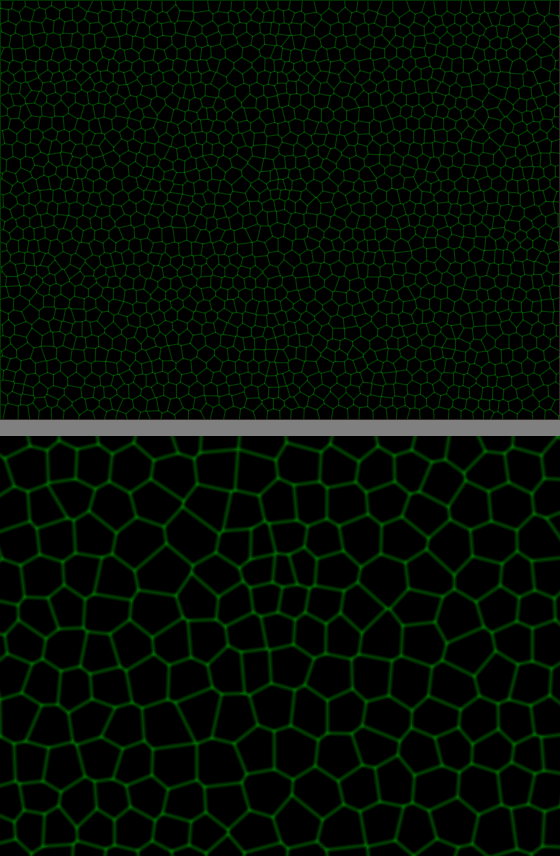
Top: the whole. Bottom: its middle third, enlarged.
Give the GLSL for this pattern, as a Shadertoy shader.

```glsl
const float ROWS = 35.0;
const float COLUMN_STEP = 1.06;  // column spacing, in row heights

vec2 hash22(vec2 p) {
    vec3 q = fract(vec3(p.xyx) * vec3(0.1031, 0.1030, 0.0973));
    q += dot(q, q.yzx + 33.33);
    return fract((q.xx + q.yz) * q.zy);
}

vec2 smoothNoise(vec2 p) {
    vec2 i = floor(p), f = smoothstep(0.0, 1.0, fract(p));
    return mix(mix(hash22(i), hash22(i + vec2(1, 0)), f.x),
               mix(hash22(i + vec2(0, 1)), hash22(i + vec2(1, 1)), f.x), f.y);
}

// Jittered site of a lattice whose odd rows are shifted by half a column;
// a slow drift makes some regions denser than others
vec2 cellSite(vec2 cell) {
    vec2 jitter = (hash22(cell + 71.0) - 0.5) * vec2(0.46, 0.42);
    vec2 drift = (smoothNoise(cell / 3.3 + 140.0) - 0.5) * vec2(0.9, 0.7);
    float shift = 0.5 * mod(cell.y, 2.0);
    return (cell + 0.5 + vec2(shift, 0.0) + jitter + drift) * vec2(COLUMN_STEP, 1.0);
}

// Only rows inside the canvas hold cells, so the outer ones run to the border
bool isInside(vec2 cell) {
    return cell.y >= 0.0 && cell.y < ROWS;
}

// Distances to the two closest walls of the Voronoi cell around p
vec2 wallDistances(vec2 p) {
    vec2 base = floor(p / vec2(COLUMN_STEP, 1.0));
    vec2 nearest = vec2(0.0);
    float nearestDist = 1e4;
    for (int j = -2; j <= 2; j++)
    for (int i = -3; i <= 2; i++) {
        vec2 cell = base + vec2(i, j);
        if (!isInside(cell)) continue;
        vec2 site = cellSite(cell);
        float dist = distance(site, p);
        if (dist < nearestDist) {
            nearestDist = dist;
            nearest = site;
        }
    }

    vec2 walls = vec2(1e4);
    for (int j = -2; j <= 2; j++)
    for (int i = -3; i <= 2; i++) {
        vec2 cell = base + vec2(i, j);
        if (!isInside(cell)) continue;
        vec2 site = cellSite(cell);
        vec2 across = site - nearest;
        if (dot(across, across) < 1e-4) continue;
        float d = abs(dot(0.5 * (site + nearest) - p, normalize(across)));
        walls = d < walls.x ? vec2(d, walls.x) : vec2(walls.x, min(walls.y, d));
    }
    return walls;
}

void mainImage(out vec4 fragColor, in vec2 fragCoord) {
    vec2 p = fragCoord / iResolution.y * ROWS;
    vec2 size = iResolution.xy / iResolution.y * ROWS;
    float lineRadius = max(0.093, ROWS / iResolution.y);

    // Soft wall lines, brighter where two walls meet at a corner
    vec2 glow = max(1.0 - wallDistances(p) / lineRadius, 0.0);
    vec3 color = vec3(0.0, 0.255 * glow.x + 0.19 * glow.y, 0.0);

    // Thin frame: green at left and top, dim grey at right and bottom
    vec2 nearSide = 1.0 - smoothstep(0.06, 0.12, vec2(p.x, size.y - p.y));
    vec2 farSide = 1.0 - smoothstep(0.06, 0.12, vec2(size.x - p.x, p.y));
    color = max(color, vec3(0.0, 0.2, 0.0) * max(nearSide.x, nearSide.y));
    color = max(color, vec3(0.2, 0.16, 0.15) * max(farSide.x, farSide.y));

    fragColor = vec4(color, 1.0);
}
```
